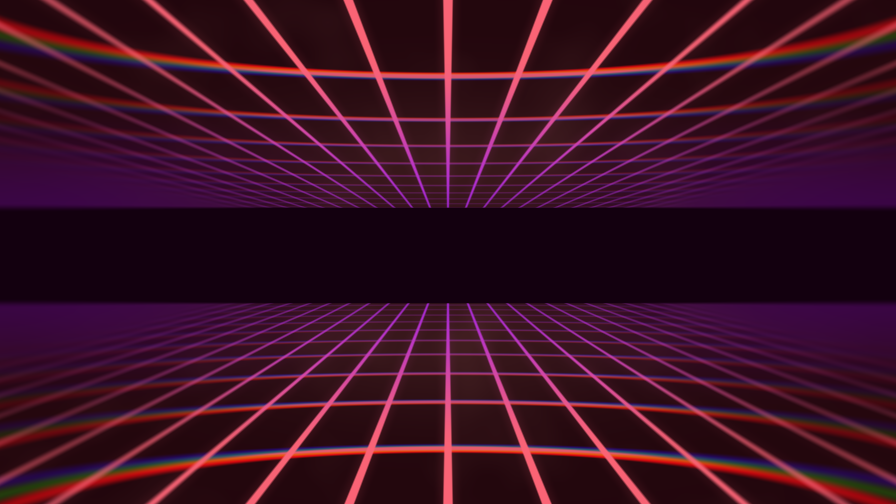
A Shadertoy shader for this background:

```glsl
const vec3 BAND = vec3(0.075, 0.0, 0.06);
const vec3 MAROON = vec3(0.135, 0.025, 0.05);
const vec3 EMBER = vec3(0.25, 0.115, 0.125);
const vec3 VIOLET = vec3(0.21, 0.01, 0.26);
const vec3 LINE_FAR = vec3(0.66, 0.16, 0.86);
const vec3 LINE_NEAR = vec3(0.98, 0.39, 0.46);
const vec3 LENS = vec3(0.25, 0.215, 0.18); // distortion per colour channel
const float HORIZON = -0.0023;
const float COLUMN_STEP = 0.394;

vec2 gradientAt(vec2 cell) {
    vec3 q = fract(cell.xyx * vec3(0.1031, 0.103, 0.0973));
    q += dot(q, q.yzx + 33.33);
    float angle = 6.2832 * fract((q.x + q.y) * q.z);
    return vec2(cos(angle), sin(angle));
}

float gradientNoise(vec2 p) {
    vec2 i = floor(p), f = fract(p);
    vec2 u = f * f * f * (f * (f * 6.0 - 15.0) + 10.0);
    vec2 e = vec2(0.0, 1.0);
    float low = mix(dot(gradientAt(i), f),
                    dot(gradientAt(i + e.yx), f - e.yx), u.x);
    float high = mix(dot(gradientAt(i + e), f - e),
                     dot(gradientAt(i + e.yy), f - e.yy), u.x);
    return mix(low, high, u.y);
}

// Coverage of lines at whole coordinates, settling to its mean when too dense
float gridLine(float coord, float halfWidth, float blur) {
    float dist = abs(fract(coord - 0.5) - 0.5);
    float line = 1.0 - smoothstep(max(halfWidth - blur, 0.0), halfWidth + blur, dist);
    line *= min(1.0, 2.0 * halfWidth / (halfWidth + blur));
    return mix(line, 2.0 * halfWidth, smoothstep(0.25, 0.6, blur));
}

// Rows of the plane, seen through a lens of the given strength
float rowLine(vec2 p, float lens, float firstRow, float rowStep, float blur) {
    float depth = p.y * (1.0 - lens * dot(p, p));
    float row = (1.0 / depth - firstRow) / rowStep;
    return gridLine(row, 0.05, blur / (rowStep * depth * depth));
}

vec3 surface(vec2 p, float patches) {
    float side = smoothstep(0.1, 0.8, abs(p.x));
    float ember = exp(-p.x * p.x * 5.0) * exp(-pow((p.y - 0.17) / 0.15, 2.0));
    float haze = side * (1.0 - smoothstep(0.07, 0.32, p.y));
    vec3 color = mix(MAROON, EMBER, clamp(0.75 * ember + patches, 0.0, 1.0));
    return mix(color, VIOLET, 0.9 * haze);
}

void mainImage(out vec4 fragColor, in vec2 fragCoord) {
    vec2 screen = (fragCoord - 0.5 * iResolution.xy) / iResolution.y;
    float pixel = 1.0 / iResolution.y;
    float height = screen.y - HORIZON;
    bool ceiling = height > 0.0;

    // Mirrored plane coordinates
    float bandEdge = ceiling ? 0.0903 : 0.0995;
    float firstRow = ceiling ? 2.93 : 2.67;
    float rowStep = ceiling ? 0.91 : 0.785;
    vec2 p = vec2(screen.x, max(abs(height), 0.06));
    float side = smoothstep(0.25, 0.9, abs(p.x));
    float blur = 0.6 * pixel + 0.001 + 0.007 * side;

    // Soft uneven light
    float patches = 0.55 * gradientNoise(screen * 5.0 + 7.3)
                  + 0.25 * gradientNoise(screen * 11.0 + 2.1);
    vec3 color = surface(p, max(patches, 0.0) * (1.0 - 0.5 * side));

    // Converging columns and their halo
    float column = p.x / (COLUMN_STEP * p.y);
    float slope = length(p) / (COLUMN_STEP * p.y * p.y);
    float columnLine = gridLine(column, 0.048, blur * slope);
    float halo = gridLine(column, 0.07, (blur + 0.016) * slope);

    // Curved rows with split colours
    vec3 rows = vec3(rowLine(p, LENS.r, firstRow, rowStep, blur),
                     rowLine(p, LENS.g, firstRow, rowStep, blur),
                     rowLine(p, LENS.b, firstRow, rowStep, blur));

    float near = smoothstep(0.07, 0.4, p.y);
    vec3 lineColor = mix(LINE_FAR, LINE_NEAR, near);
    float fade = 1.0 - 0.65 * side * (1.0 - 0.75 * smoothstep(0.2, 0.5, p.y));
    float rowFade = fade * mix(0.5, 0.9, near);
    color += lineColor * halo * 0.12 * fade;
    color = mix(color, max(lineColor, color), rows * rowFade);
    color = mix(color, max(lineColor, color), columnLine * fade);

    // Dark band, softer toward the sides
    float edge = 0.7 * pixel + 0.008 * side;
    float open = smoothstep(bandEdge - edge, bandEdge + edge, abs(height));
    fragColor = vec4(mix(BAND, color, open), 1.0);
}
```
